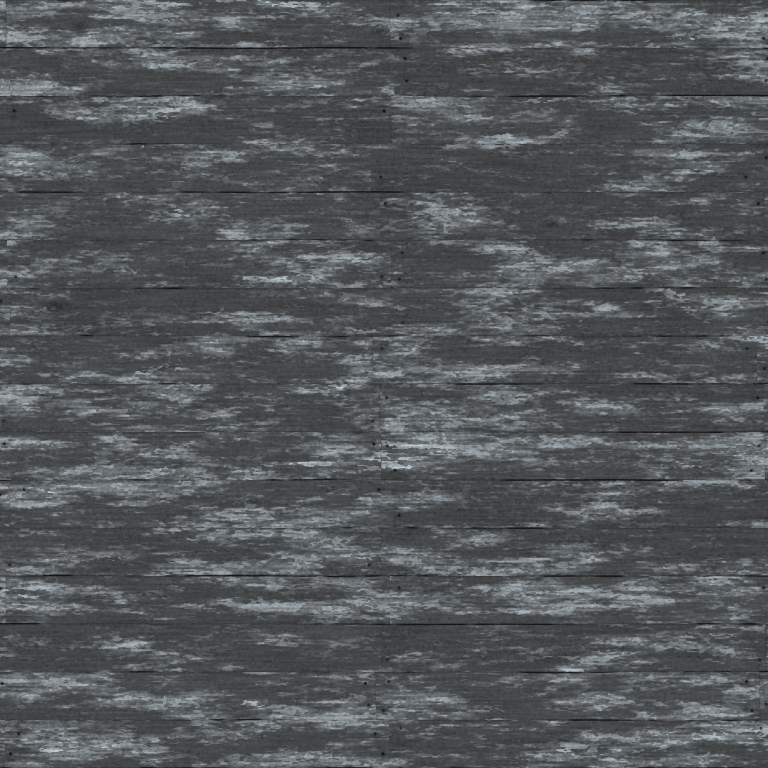
A Shadertoy shader for this texture:

```glsl
// Weathered dark grey boards with worn pale paint, seams, nails and knots.

float hash(vec2 p) {
    vec3 q = fract(p.xyx * vec3(0.1031, 0.1030, 0.0973));
    q += dot(q, q.yzx + 33.33);
    return fract((q.x + q.y) * q.z);
}

// Smooth 1D noise; every line gets its own shift
float lineNoise(float x, float line) {
    x += 37.0 * hash(vec2(line, 5.0));
    float i = floor(x);
    return mix(hash(vec2(i, line)), hash(vec2(i + 1.0, line)), smoothstep(0.0, 1.0, x - i));
}

// Neighbouring lines blended into horizontal streaks
float streaks(vec2 p) {
    float i = floor(p.y);
    return mix(lineNoise(p.x, i), lineNoise(p.x, i + 1.0), smoothstep(0.0, 1.0, p.y - i));
}

// Distance to the nearest scattered cell point
float cellular(vec2 p) {
    vec2 cell = floor(p);
    float nearest = 2.0;
    for (int y = -1; y <= 1; y++)
        for (int x = -1; x <= 1; x++) {
            vec2 c = cell + vec2(x, y);
            vec2 point = c + vec2(hash(c + 11.0), hash(c + 47.0));
            nearest = min(nearest, length(p - point));
        }
    return nearest;
}

void mainImage(out vec4 fragColor, in vec2 fragCoord) {
    vec2 uv = fragCoord / iResolution.y;
    float pixel = 1.0 / iResolution.y;

    // Board layout: sixteen rows, joints near the sides and the middle
    float row = floor(uv.y * 16.0);
    float inRow = fract(uv.y * 16.0);
    float along = uv.x * 2.0 + 0.07 * (hash(vec2(row, 3.0)) - 0.5);
    float board = floor(along);
    float joint = floor(along + 0.5);
    float fromJoint = (along - joint) * 0.5;
    float boardTone = hash(vec2(row + 9.0, board + 21.0)) - 0.5;

    // Knots bend the grain around them
    vec2 knotCell = vec2(floor(uv.x * 5.0), row);
    vec2 knotCentre = vec2(0.3 + 0.4 * hash(knotCell + 71.0), 0.35 + 0.3 * hash(knotCell + 83.0));
    vec2 toKnot = (vec2(fract(uv.x * 5.0), inRow) - knotCentre) / vec2(5.0, 16.0);
    float knotDistance = length(toKnot * vec2(0.5, 1.0));
    float hasKnot = step(0.9, hash(knotCell + 131.0));
    float knotReach = hasKnot * exp(-knotDistance * knotDistance * 9000.0);

    vec2 p = uv + vec2(3.0, row * 0.37 + 2.0);
    p.y -= toKnot.y * knotReach * 0.6;
    vec2 q = p + vec2(board * 0.013, 0.0);

    // Worn paint: faded areas broken up by thin streaks
    float broad = streaks(p * vec2(9.0, 50.0));
    float middle = streaks(q * vec2(24.0, 125.0) + 19.0);
    float fine = streaks(q * vec2(70.0, 290.0) + 53.0);
    float hair = streaks(q * vec2(170.0, 470.0) + 77.0);
    float wear = 0.40 * broad + 0.28 * middle + 0.19 * fine + 0.13 * hair + 0.04 * boardTone;
    float wash = smoothstep(0.42, 0.69, wear);

    // Crisp ragged flakes in the faded areas, thin slivers anywhere
    float flakeField = 0.34 * wear + 0.30 * streaks(q * vec2(28.0, 180.0) + 91.0)
                     + 0.20 * streaks(q * vec2(100.0, 340.0) + 37.0)
                     + 0.16 * streaks(q * vec2(240.0, 500.0) + 13.0);
    float flakes = smoothstep(0.57, 0.605, flakeField);
    float sliverField = 0.75 * streaks(q * vec2(38.0, 270.0) + 151.0) + 0.25 * hair;
    float slivers = smoothstep(0.745, 0.79, sliverField) * smoothstep(0.34, 0.5, wear);
    float chips = flakes * smoothstep(0.82, 0.93, streaks(p * vec2(13.0, 44.0) + 67.0));

    // Wood grain, small pits and mottling
    float grain = streaks(q * vec2(26.0, 450.0) + 7.0) - 0.5;
    float grit = streaks(uv * vec2(380.0, 480.0) + 29.0) - 0.5;
    float pits = 1.0 - smoothstep(0.05, 0.3, cellular(uv * vec2(80.0, 170.0)));
    float mottle = streaks(p * vec2(14.0, 34.0) + 43.0) - 0.5;

    float tone = 0.268 + 0.015 * boardTone + 0.02 * mottle;
    tone += 0.145 * wash + (0.055 + 0.08 * wash) * flakes + 0.11 * chips;
    tone += (0.08 + 0.03 * wash) * slivers * (1.0 - 0.5 * flakes);
    tone += (0.05 + 0.12 * wash) * grain + (0.05 + 0.06 * wash) * grit;
    tone -= 0.03 * pits * step(0.5, streaks(uv * vec2(40.0, 90.0)));

    // Knot heart and rings
    tone += 0.015 * knotReach * sin(knotDistance * 2200.0);
    tone -= 0.07 * hasKnot * (1.0 - smoothstep(0.001, 0.009, knotDistance));

    // Seams between rows: faint lines with scattered dark stretches
    float seamRow = floor(uv.y * 16.0 + 0.5);
    float sway = 0.0016 * (lineNoise(uv.x * 9.0, seamRow + 300.0) - 0.5);
    float fromSeam = abs(uv.y - seamRow / 16.0 + sway);
    float gap = 0.65 * lineNoise(uv.x * 9.0, seamRow + 200.0) + 0.35 * lineNoise(uv.x * 60.0, seamRow + 250.0);
    float seam = 1.0 - smoothstep(0.0002, 0.0005 + pixel, fromSeam);
    tone *= 1.0 - seam * (0.08 + 0.58 * smoothstep(0.48, 0.75, gap));
    tone *= 1.0 - 0.05 * exp(-fromSeam * 400.0);

    // Butt joints, barely visible, and nails beside them
    float jointMark = 0.14 * hash(vec2(row + 40.0, joint + 8.0));
    tone *= 1.0 - jointMark * (1.0 - smoothstep(0.0002, 0.0005 + pixel, abs(fromJoint)));
    float side = sign(fromJoint);
    float upper = step(0.5, inRow);
    vec2 nailId = vec2(row * 2.0 + upper, joint * 2.0 + side + 60.0);
    float nailX = 0.007 + 0.012 * hash(nailId + 5.0);
    float nailY = 0.25 + 0.5 * upper + 0.16 * (hash(nailId + 17.0) - 0.5);
    float nail = length(vec2(abs(fromJoint) - nailX, (inRow - nailY) / 16.0));
    float nailMark = step(0.5, hash(nailId + 31.0)) * (0.35 + 0.3 * hash(nailId + 43.0));
    tone *= 1.0 - nailMark * (1.0 - smoothstep(0.0008, 0.0018 + pixel, nail));
    tone *= 1.0 - 0.25 * nailMark * exp(-nail * 200.0);

    // Neutral charcoal turning to cool pale grey
    vec3 charcoal = vec3(0.21, 0.215, 0.22);
    vec3 paleGrey = vec3(0.58, 0.613, 0.633);
    vec3 colour = mix(charcoal, paleGrey, (tone - 0.21) / 0.37);
    fragColor = vec4(clamp(colour, 0.0, 1.0), 1.0);
}
```
